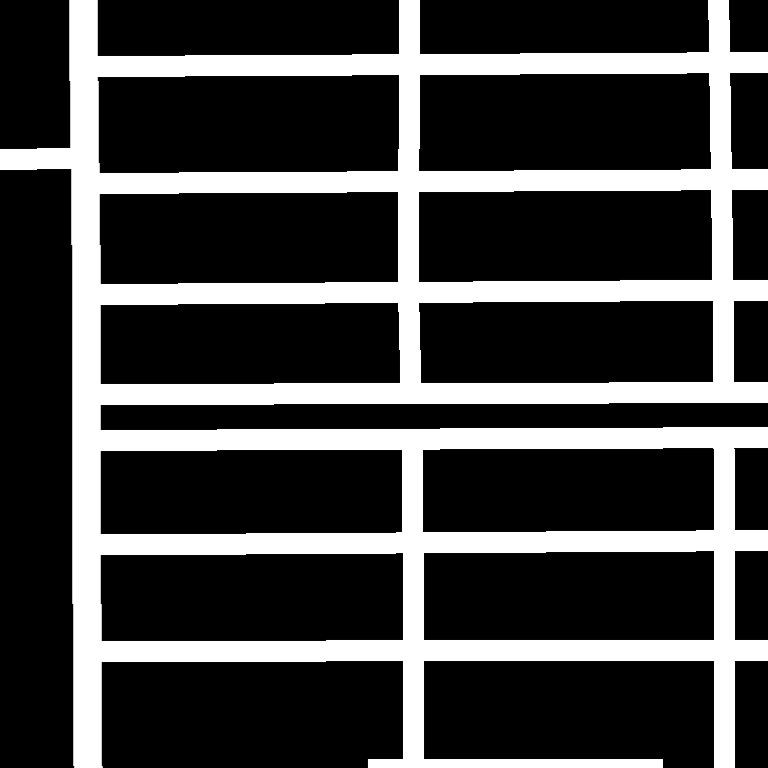
This pattern is drawn by a Shadertoy shader. Its source:

```glsl
const float STEP = 1.0 / 768.0;        // height of the small stair steps along slanted bars
const float BAR_HALF = 0.0137;
const float POST_HALF = 0.0186;
const float LANE_CENTER = 0.458;       // undivided lane between the two blocks
const float LANE_HALF = 0.029;
const vec3 GROUND = vec3(0.0);
const vec3 LINE = vec3(1.0);

float stepped(float v) {
    return (floor(v / STEP) + 0.5) * STEP;
}

// Signed distance to a band of given center and half width
float band(float v, float center, float halfWidth) {
    return abs(v - center) - halfWidth;
}

float boxDistance(vec2 p, vec2 center, vec2 halfSize) {
    vec2 d = abs(p - center) - halfSize;
    return max(d.x, d.y);
}

// Center of a slightly bent upright, from knots at y = 0, 0.42, 0.63 and 1
float bentCenter(float y, vec4 knots) {
    float x = mix(knots.x, knots.y, clamp(y / 0.42, 0.0, 1.0));
    x += (knots.z - knots.y) * clamp((y - 0.42) / 0.21, 0.0, 1.0);
    x += (knots.w - knots.z) * clamp((y - 0.63) / 0.37, 0.0, 1.0);
    return stepped(x);
}

// Center of a tilted rail, from its heights at x = 0.13 and x = 1
float tiltedCenter(float x, vec2 ends) {
    return stepped(mix(ends.x, ends.y, (x - 0.13) / 0.87));
}

float railsDistance(vec2 p) {
    vec2 rails[7] = vec2[7](
        vec2(0.9134, 0.9186), vec2(0.7611, 0.7663), vec2(0.6165, 0.6224),
        vec2(0.4863, 0.4889), vec2(0.4264, 0.4303), vec2(0.2904, 0.2962),
        vec2(0.1517, 0.1536));
    float d = 1.0;
    for (int i = 0; i < 7; i++) {
        d = min(d, band(p.y, tiltedCenter(p.x, rails[i]), BAR_HALF));
    }
    return d;
}

float dividersDistance(vec2 p) {
    vec4 dividers[2] = vec4[2](
        vec4(0.5391, 0.5371, 0.5316, 0.5336),
        vec4(0.9434, 0.9427, 0.9414, 0.9358));
    float d = 1.0;
    for (int i = 0; i < 2; i++) {
        d = min(d, band(p.x, bentCenter(p.y, dividers[i]), BAR_HALF));
    }
    return max(d, -band(p.y, LANE_CENTER, LANE_HALF));
}

float gridDistance(vec2 p) {
    float postX = bentCenter(p.y, vec4(0.1146, 0.1120, 0.1126, 0.1081));
    float post = band(p.x, postX, POST_HALF);

    // Rails start at the post; a single branch leaves it to the left
    float rails = max(railsDistance(p), postX - p.x);
    float branchY = stepped(0.7917 + 0.026 * p.x);
    float branch = max(band(p.y, branchY, BAR_HALF), p.x - postX);

    // Short bar cut off by the lower border
    float footBar = boxDistance(p, vec2(0.6712, 0.0), vec2(0.1921, 0.0117));

    float d = min(post, min(rails, branch));
    return min(d, min(dividersDistance(p), footBar));
}

void mainImage(out vec4 fragColor, in vec2 fragCoord) {
    vec2 p = fragCoord / iResolution.xy;
    float pixel = 1.0 / iResolution.y;
    float coverage = clamp(0.5 - gridDistance(p) / pixel, 0.0, 1.0);
    fragColor = vec4(mix(GROUND, LINE, coverage), 1.0);
}
```
